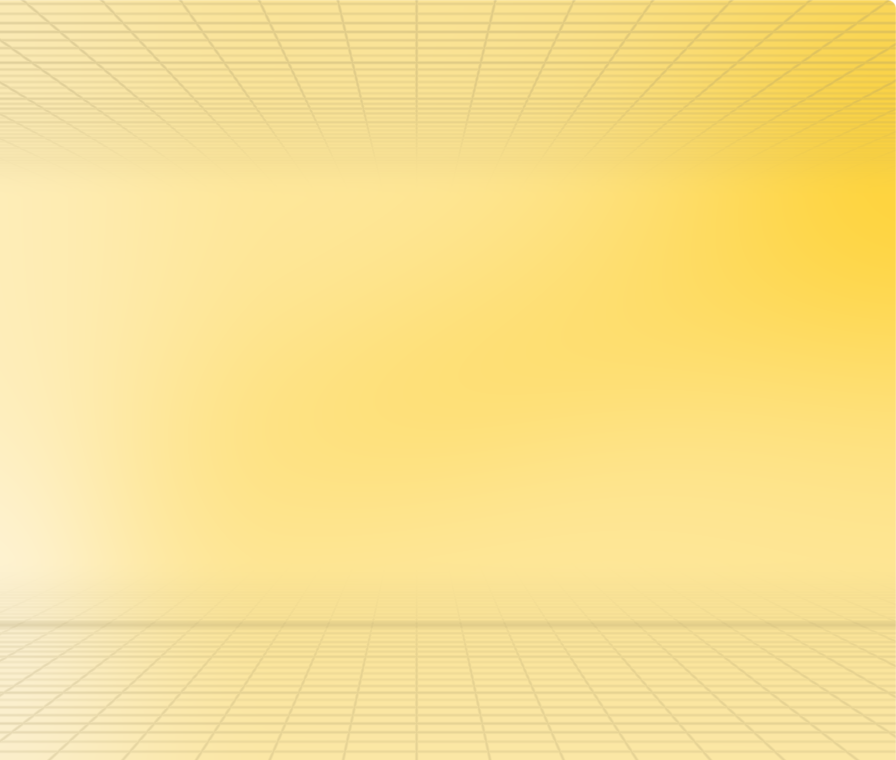
Give the GLSL for this background, as a WebGL 1 fragment shader.

```glsl
precision mediump float;
uniform vec2 u_resolution;

#define CENTER_X 0.465
#define CEILING_HORIZON 0.558
#define FLOOR_HORIZON 0.448
#define CEILING_SPREAD 0.199
#define FLOOR_SPREAD 0.183
#define ROW_DENSITY 14.2
#define LINE_WIDTH 0.0026
#define ROW_STRENGTH 0.23
#define COLUMN_STRENGTH 0.30
#define WASH_STRENGTH 0.045
#define RAIL_Y 0.178

const vec3 CREAM = vec3(0.996, 0.950, 0.820);
const vec3 GOLD = vec3(0.995, 0.832, 0.250);
const vec3 INK = vec3(0.66, 0.60, 0.41);

float hash(float n) {
  n = fract(n * 0.1031);
  n *= n + 33.33;
  return fract(n * (n + n));
}

float glow(vec2 offset, vec2 radius) {
  vec2 q = offset / radius;
  return exp(-dot(q, q));
}

// Amount of gold in the smooth backdrop
float richness(vec2 uv) {
  float amount = 0.17 + 0.20 * smoothstep(-0.05, 0.32, uv.x);
  amount -= 0.20 * glow(uv - vec2(0.0, 0.22), vec2(0.15, 0.22));
  amount += 0.64 * glow(uv - vec2(1.05, 0.80), vec2(0.335, 0.35));
  vec2 ridge = uv - vec2(0.52, 0.50);
  ridge.y -= 0.3 * ridge.x;
  amount += 0.23 * glow(ridge, vec2(0.36, 0.18));
  amount -= 0.08 * (1.0 - smoothstep(0.0, 0.22, uv.y));
  return clamp(amount, 0.0, 1.0);
}

float stroke(float dist, float pixel) {
  return 1.0 - smoothstep(0.0, LINE_WIDTH + 0.5 * pixel, dist);
}

// Ink of a perspective plane; depth is the height away from its horizon
float planeGrid(float x, float depth, float spread, float aspect, float pixel) {
  float d = max(depth, 0.1);

  // Columns meet at the vanishing point
  float column = (x - CENTER_X) / (d * spread);
  float slope = floor(column + 0.5) * spread * aspect;
  float columnDist = abs(fract(column + 0.5) - 0.5) * d * spread * aspect;
  float columns = stroke(columnDist / sqrt(1.0 + slope * slope), pixel);

  // Rows crowd together and blend into a tint in the distance
  float row = ROW_DENSITY / d;
  float spacing = d * d / ROW_DENSITY;
  float rows = stroke(abs(fract(row) - 0.5) * spacing, pixel);
  rows *= 0.65 + 0.7 * hash(floor(row));
  rows = mix(0.4, rows, smoothstep(1.0, 3.0, spacing / pixel));

  float ink = max(rows * ROW_STRENGTH, columns * COLUMN_STRENGTH);
  float wash = WASH_STRENGTH * smoothstep(0.18, 0.24, depth);
  return wash + ink * smoothstep(0.18, 0.34, depth);
}

void main() {
  vec2 uv = gl_FragCoord.xy / u_resolution;
  float aspect = u_resolution.x / u_resolution.y;
  float pixel = 1.0 / u_resolution.y;
  vec3 color = mix(CREAM, GOLD, richness(uv));

  // Ceiling and floor grids
  float ceilingInk = planeGrid(uv.x, uv.y - CEILING_HORIZON, CEILING_SPREAD, aspect, pixel);
  float floorInk = planeGrid(uv.x, FLOOR_HORIZON - uv.y, FLOOR_SPREAD, aspect, pixel);
  color = mix(color, INK, ceilingInk + 0.8 * floorInk);

  // Soft rail across the floor
  float rail = 1.0 - smoothstep(0.001, 0.006 + pixel, abs(uv.y - RAIL_Y));
  color = mix(color, INK, 0.24 * rail);

  // Rounded upper right corner
  vec2 corner = max(vec2(uv.x * aspect - aspect, uv.y - 1.0) + 0.012, 0.0);
  float outside = smoothstep(-pixel, pixel, length(corner) - 0.012);
  color = mix(color, vec3(1.0), outside);

  gl_FragColor = vec4(color, 1.0);
}
```
